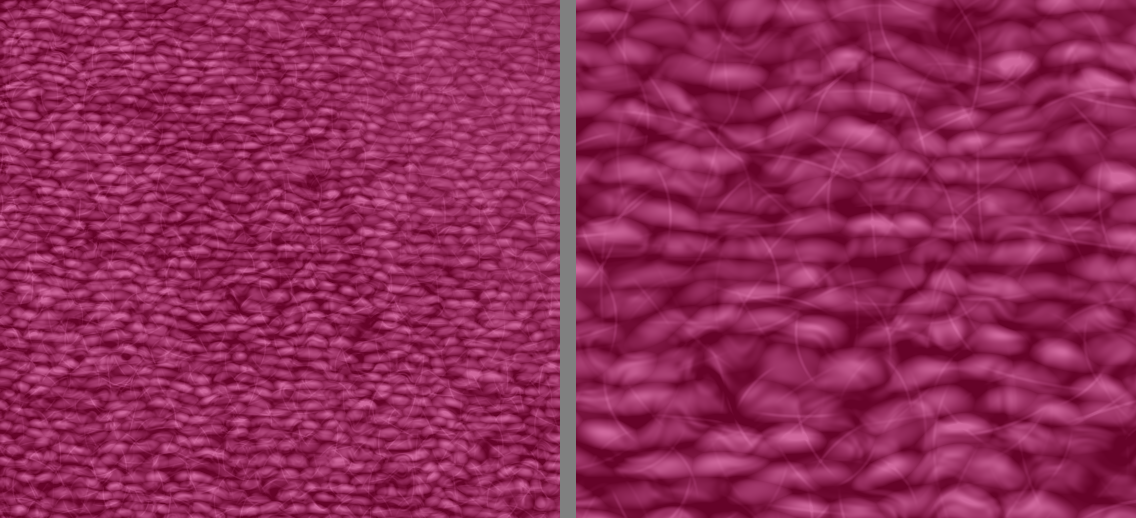
Left: the whole. Right: its middle third, enlarged.
Write a Shadertoy shader that draws this texture.

```glsl
// Fuzzy magenta knit seen at a slight slant: staggered rows of short, tilted
// yarn loops built from jittered lens shapes, roughened by warped noise and
// covered with fine curved hairs. One tone value drives a three-colour ramp.

#define ROWS 42.0          // loop rows per canvas height, near edge
#define COLUMNS 24.0       // loops per canvas height, near edge
#define RECEDE 9.0         // extra rows towards the far edge
#define SLOPE 0.07         // downward drift of rows to the right
#define LOOP_CONTRAST 0.68
#define FUZZ_CONTRAST 0.62
#define HAIR_LAYERS 7
#define HAIR_WIDTH 0.0013
#define HAIR_STRENGTH 0.20
#define SHADOW vec3(0.40, 0.01, 0.16)
#define YARN vec3(0.61, 0.19, 0.39)
#define SHEEN vec3(0.81, 0.40, 0.61)

float hash(vec2 p) {
    return fract(sin(dot(p, vec2(127.1, 311.7))) * 43758.545);
}

vec2 hash2(vec2 p) {
    return vec2(hash(p), hash(p + 37.3));
}

float noise(vec2 p) {
    vec2 i = floor(p), f = fract(p);
    f = f * f * (3.0 - 2.0 * f);
    return mix(mix(hash(i), hash(i + vec2(1, 0)), f.x),
               mix(hash(i + vec2(0, 1)), hash(i + vec2(1, 1)), f.x), f.y);
}

// Slanted cloth plane: x counts loops, y counts rows.
vec2 clothCoord(vec2 p) {
    float y = p.y + SLOPE * p.x;
    vec2 q = vec2((p.x - 0.54) * (COLUMNS + 0.6 * RECEDE * y),
                  y * (ROWS + RECEDE * y));
    vec2 wobble = vec2(noise(p * 16.0), noise(p * 13.0 + 50.0)) - 0.5;
    return q + wobble * vec2(0.9, 1.1);
}

// x: rounded loop body, y: small glint on the crown of some loops.
vec2 loops(vec2 q) {
    vec2 result = vec2(0.0);
    for (int j = -1; j <= 1; j++) {
        float row = floor(q.y) + float(j);
        float shift = 0.5 * mod(row, 2.0) + 0.35 * hash(vec2(row, 7.0));
        for (int i = -1; i <= 1; i++) {
            float column = floor(q.x - shift) + float(i);
            vec2 id = vec2(column, row);
            vec2 jitter = hash2(id) - 0.5;
            float vigor = hash(id + 91.7);
            vec2 d = q - id - vec2(0.5 + shift, 0.5) - jitter * vec2(0.5, 0.4);
            d.y += 0.45 * d.x * d.x - (0.12 + 0.5 * jitter.y) * d.x;
            vec2 e = d / vec2(0.68, 0.52);
            float body = max(1.0 - dot(e, e), 0.0) * mix(0.6, 1.05, vigor);
            vec2 g = (d - vec2(0.05, 0.08)) / vec2(0.30, 0.17);
            float glint = exp(-dot(g, g)) * smoothstep(0.45, 1.0, vigor);
            result = max(result, vec2(body, glint));
        }
    }
    return result;
}

// Matted fibre texture, mostly lying along the rows.
float fuzz(vec2 p) {
    vec2 warp = vec2(noise(p * 45.0), noise(p * 45.0 + 19.0)) - 0.5;
    float broad = noise(p * vec2(42.0, 85.0) + warp * 3.0);
    float fine = noise(p * vec2(85.0, 175.0) + warp * 5.0 + 31.0);
    return 0.5 * broad + 0.5 * fine;
}

// Loose curved hairs, one per cell in several rotated grids.
float hairs(vec2 p, float pixel) {
    float cover = 0.0;
    for (int k = 0; k < HAIR_LAYERS; k++) {
        float n = float(k), angle = n * 1.37 + 0.3;
        float scale = 11.0 + 2.0 * n;
        float c = cos(angle), s = sin(angle);
        vec2 q = mat2(c, s, -s, c) * p * scale + n * 17.3;
        vec2 id = floor(q), f = fract(q) - 0.5;
        vec2 r = hash2(id + n * 5.1) - 0.5;
        float bend = 1.3 * r.x * (f.x * f.x - 0.08) + 0.5 * r.y * f.x;
        float dist = abs(f.y - 0.4 * r.y - bend) / scale;
        float strand = 1.0 - smoothstep(0.0, HAIR_WIDTH + pixel, dist);
        float ends = 1.0 - smoothstep(0.2, 0.48, abs(f.x));
        cover += strand * ends * hash(id + 63.0 + n);
    }
    return min(cover, 1.3);
}

void mainImage(out vec4 fragColor, in vec2 fragCoord) {
    vec2 p = fragCoord / iResolution.y;
    vec2 loop = loops(clothCoord(p));

    // Far corner is softer and hazier.
    float haze = smoothstep(0.9, 2.0, p.x + p.y);

    float tone = (loop.x - 0.52) * LOOP_CONTRAST
               + (fuzz(p) - 0.5) * FUZZ_CONTRAST
               + loop.y * 0.22;

    // Worn patches and faint lengthwise bands.
    tone += (noise(p * vec2(7.0, 9.0)) - 0.5) * 0.15;
    tone += (noise(vec2(p.x * 18.0 + p.y * 1.5, p.y * 2.0)) - 0.5) * 0.10;
    tone += hairs(p, 0.7 / iResolution.y) * HAIR_STRENGTH;
    tone = clamp(0.46 + tone * (1.0 - 0.35 * haze) + 0.05 * haze, 0.0, 1.0);

    vec3 color = mix(SHADOW, YARN, min(tone * 2.0, 1.0));
    color = mix(color, SHEEN, max(tone * 2.0 - 1.0, 0.0));
    fragColor = vec4(color, 1.0);
}
```
